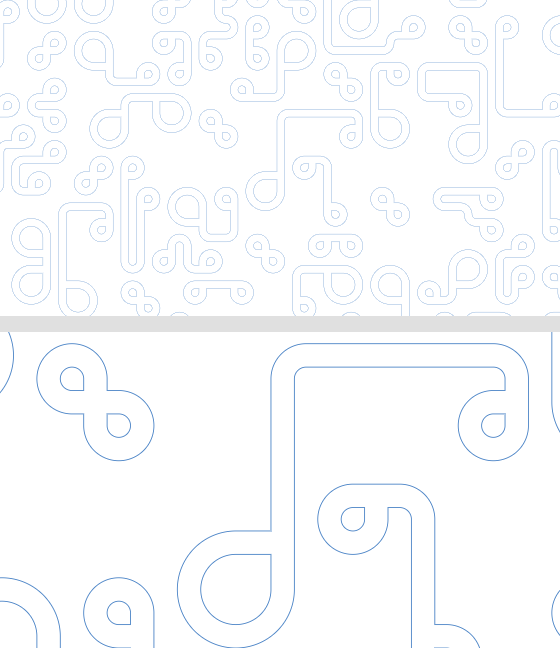
Top, the full canvas; bottom, a detail of the centre.
Reproduce this pattern procedurally as a Shadertoy shader.

```glsl
#define SITES_HIGH 20.25    // lattice sites over the canvas height
#define ATTEMPTS 72         // ribbons tried per block
#define BIG_ATTEMPTS 20     // early tries that favour big loops
#define MAX_STEPS 12        // longest ribbon, in sites
#define MEAN_STEPS 4.5      // usual ribbon length
#define STRAIGHTNESS 0.78   // chance to keep the heading
#define HALF_RIBBON 0.25    // half ribbon width, in sites
#define LINE_WIDTH 0.0185   // outline width, in sites
#define LINE_COLOR vec3(0.27, 0.50, 0.77)

const int BLOCK = 8;         // block side, one bit per site
const float FAR = 100.0;

uvec2 used;                  // occupied sites of the block
float seed, trial;           // random state, distance to the tried ribbon
vec2 pos;                    // this point within the block
ivec2 here;                  // its nearest site

float hash(vec2 v) { return fract(sin(dot(v, vec2(12.9898, 78.233))) * 43758.5453); }
float random() { seed += 1.0; return hash(vec2(seed, 0.5)); }
int randomSign() { return random() < 0.5 ? -1 : 1; }
ivec2 turnLeft(ivec2 d) { return ivec2(-d.y, d.x); }

// Bits of a square of sites, up to three wide
uvec2 squareMask(ivec2 low, int size) {
    uint line = ((1u << uint(size)) - 1u) << uint(low.x);
    uint bits = line * (size == 1 ? 1u : size == 2 ? 0x101u : 0x10101u);
    int s = BLOCK * low.y;
    if (s == 0) return uvec2(bits, 0u);
    if (s < 32) return uvec2(bits << uint(s), bits >> uint(32 - s));
    return uvec2(0u, bits << uint(s - 32));
}

bool isFree(ivec2 low, int size) {
    if (min(low.x, low.y) < 0 || max(low.x, low.y) + size > BLOCK) return false;
    return (used & squareMask(low, size)) == uvec2(0u);
}

// Circle with one square corner, where the ribbon leaves along +x
float loopDistance(vec2 p, float radius) {
    if (min(p.x, p.y) < 0.0) return abs(length(p) - radius);
    return min(abs(p.y - radius), length(vec2(p.x - radius, max(p.y - radius, 0.0))));
}

// Straight piece or quarter turn through one site
float bendDistance(vec2 p, vec2 enter, vec2 leave) {
    if (dot(enter, leave) > 0.5) return abs(p.x * enter.y - p.y * enter.x);
    return abs(length(p - 0.5 * (leave - enter)) - 0.5);
}

// Two small loops sharing a corner at the origin
float eightDistance(vec2 p) {
    float upper = min(p.x, p.y) > -0.5 ? loopDistance(0.5 - p, 0.5) : FAR;
    float lower = max(p.x, p.y) < 0.5 ? loopDistance(0.5 + p, 0.5) : FAR;
    return min(upper, lower);
}

// Place a teardrop loop if its square of sites is free
bool tryLoop(ivec2 corner, ivec2 heading, ivec2 side, int size) {
    ivec2 opposite = corner + (size - 1) * (heading + side);
    ivec2 low = min(corner, opposite), offset = here - low;
    if (!isFree(low, size)) return false;
    used |= squareMask(low, size);
    if (min(offset.x, offset.y) >= 0 && max(offset.x, offset.y) < size) {
        vec2 p = pos - 0.5 * vec2(corner + opposite);
        p = -vec2(dot(p, vec2(heading)), dot(p, vec2(side)));
        trial = loopDistance(p, 0.5 * float(size - 1));
    }
    return true;
}

// Walk over free sites until a closing loop fits
bool growRibbon(ivec2 tip, ivec2 heading, int endSize) {
    if (!isFree(tip, 1)) return false;
    int wanted = int(random() * 2.0 * MEAN_STEPS);
    for (int i = 0; i < MAX_STEPS; i++) {
        float choice = random();
        ivec2 side = fract(choice * 64.0) < 0.5 ? turnLeft(heading) : -turnLeft(heading);
        ivec2 next = choice < STRAIGHTNESS ? heading : side;
        if (!isFree(tip + next, 1)) next = next == heading ? side : heading;
        if (!isFree(tip + next, 1)) next = -side;
        bool stuck = !isFree(tip + next, 1);
        if (stuck || i >= wanted) {
            for (int k = 0; k < 4; k++) {
                if (tryLoop(tip, heading, side, k < 2 ? endSize : 2)) return true;
                side = -side;
            }
        }
        if (stuck) return false;
        used |= squareMask(tip, 1);
        if (tip == here) trial = bendDistance(pos - vec2(tip), vec2(heading), vec2(next));
        tip += next;
        heading = next;
    }
    return false;
}

// Pack one block with ribbons, undoing those that cannot be closed
float packedDistance() {
    float dist = FAR;
    used = uvec2(0u);
    int start = int(random() * 64.0);
    for (int i = 0; i < ATTEMPTS && dist == FAR; i++) {
        int cell = (i * 27 + start) % (BLOCK * BLOCK);
        ivec2 corner = ivec2(cell % BLOCK, cell / BLOCK);
        if (!isFree(corner, 1)) continue;
        ivec2 heading = ivec2(randomSign(), 0);
        if (random() < 0.5) heading = turnLeft(heading);
        ivec2 side = turnLeft(heading) * randomSign();
        float bigChance = i < BIG_ATTEMPTS ? 0.7 : 0.2;
        int startSize = random() < bigChance ? 3 : 2;
        int endSize = random() < bigChance ? 3 : 2;
        uvec2 saved = used;
        trial = FAR;
        if (!tryLoop(corner, -heading, side, startSize)) continue;
        if (growRibbon(corner + heading, heading, endSize)) dist = trial;
        else used = saved;
    }
    return dist;
}

void mainImage(out vec4 fragColor, in vec2 fragCoord) {
    float pixel = SITES_HIGH / iResolution.y;
    vec2 p = fragCoord * pixel, site = floor(p + 0.5);

    // Tiling of large squares with small ones between them
    vec2 u = vec2(8.0, 3.0), v = vec2(-3.0, 8.0);
    vec2 guess = floor((vec2(dot(site, u), dot(site, v)) + 0.5) / dot(u, u));
    vec2 index = guess, origin = vec2(0.0);
    bool small = false;
    for (int k = 0; k < 4; k++) {
        vec2 n = guess + vec2(-(k % 2), k / 2);
        vec2 corner = n.x * u + n.y * v, q = site - corner;
        bool inLarge = min(q.x, q.y) >= 0.0 && max(q.x, q.y) < u.x;
        bool inSmall = q.x >= u.x && q.x < u.x + u.y && q.y >= 0.0 && q.y < u.y;
        if (inLarge || inSmall) { index = n; origin = corner; small = inSmall; }
    }
    pos = p - origin;
    here = ivec2(site - origin);
    seed = floor(900.0 * hash(index + 3.0));

    float dist;
    if (small) {
        vec2 q = pos - vec2(u.x + 1.0, 1.0);
        q.x *= float(randomSign());
        dist = eightDistance(q);
    } else dist = packedDistance();

    // Thin outline, box filtered over one pixel
    float edge = abs(dist - HALF_RIBBON) / pixel, halfLine = 0.5 * LINE_WIDTH / pixel;
    float ink = max(0.0, min(edge + 0.5, halfLine) - max(edge - 0.5, -halfLine));
    fragColor = vec4(mix(vec3(1.0), LINE_COLOR, ink), 1.0);
}
```
